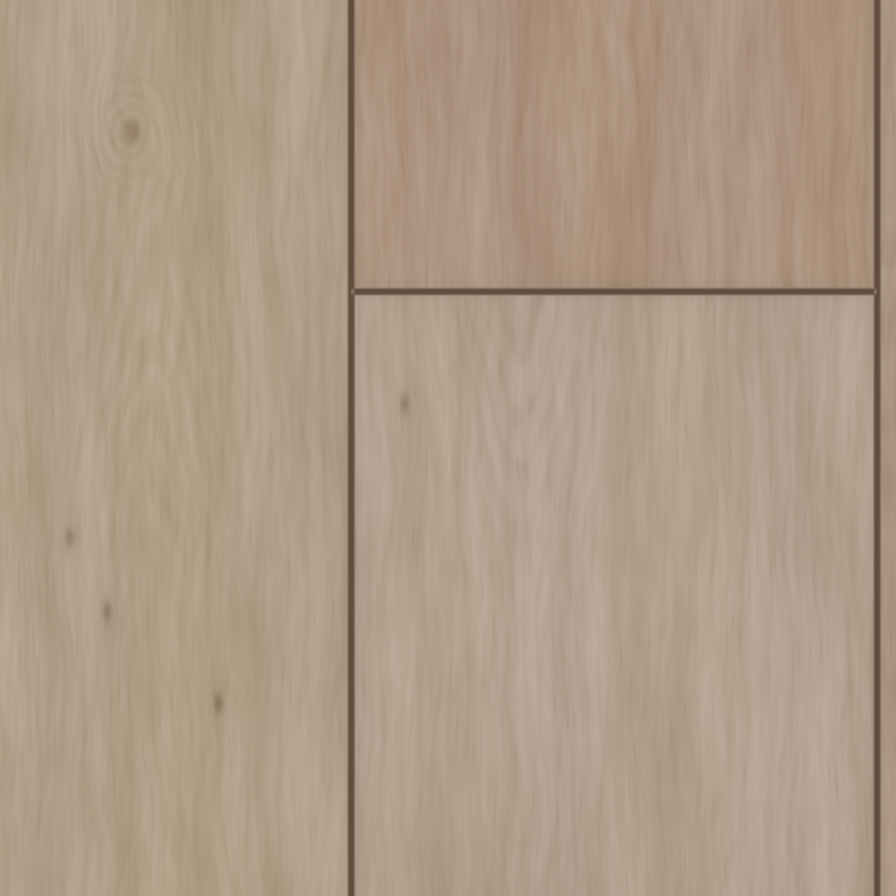
Reproduce this texture procedurally as a WebGL 1 fragment shader.

```glsl
precision highp float;
// Wide upright wood planks with dark bevelled seams and staggered ends.
// Grain is stretched cellular noise and layered sines, bent around one knot,
// with a family of nested arches placed in each plank.
uniform vec2 u_resolution;

vec2 hash2(vec2 p) {
  return fract(sin(vec2(dot(p, vec2(127.1, 311.7)), dot(p, vec2(269.5, 183.3)))) * 43758.55);
}

// Distance to the nearest jittered cell point
float cellular(vec2 p) {
  vec2 cell = floor(p);
  float nearest = 2.0;
  for (int j = -1; j <= 1; j++) {
    for (int i = -1; i <= 1; i++) {
      vec2 c = cell + vec2(float(i), float(j));
      nearest = min(nearest, length(c + hash2(c) - p));
    }
  }
  return nearest;
}

// Slow sideways drift of the fibres
float drift(vec2 p) {
  return sin(p.y * 9.0 + p.x * 17.0) * 0.5
       + sin(p.y * 21.0 - p.x * 31.0 + 1.7) * 0.3
       + sin(p.y * 43.0 + p.x * 57.0 + 4.1) * 0.15;
}

// Grain brightness around zero; local runs across the plank, p over the canvas
float woodGrain(vec2 p, float localX, vec2 plank) {
  vec2 seed = plank * vec2(7.3, 3.9);
  vec2 q = vec2(p.x + 0.006 * drift(p + seed), p.y) + seed;

  float broad = 0.5 - cellular(q * vec2(17.0, 1.8));
  float streak = 0.5 - cellular(q * vec2(58.0, 4.5));
  float fibre = 0.5 - cellular(q * vec2(150.0, 13.0));
  float pores = smoothstep(0.3, 0.05, cellular(q * vec2(95.0, 10.0) + 5.0));

  // Nested arches, pointing up in one column and down in the others
  float side = (localX - 0.32 - 0.2 * plank.y + 0.3 * plank.x) * 0.587;
  float rise = plank.x < -0.5 ? p.y : -p.y;
  float ring = rise + 5.0 * sqrt(side * side + 0.0004) + 0.03 * drift(p * 1.5 + seed);
  float arches = sin(ring * 75.0) + 0.4 * sin(ring * 163.0 + 1.0);
  float window = exp(-side * side * 130.0) * (0.55 + 0.45 * sin(p.y * 8.0 + 3.0 + plank.y * 2.0));

  return 0.055 * broad + 0.045 * streak + 0.03 * fibre
       - 0.016 * pores + 0.011 * arches * window;
}

void main() {
  vec2 uv = gl_FragCoord.xy / u_resolution;
  float pixel = 1.0 / min(u_resolution.x, u_resolution.y);

  // Plank layout: one end seam shows in the middle column
  float across = (uv.x - 0.392) / 0.587;
  float column = floor(across);
  float along = (uv.y - 0.6745 - 0.45 * column * column) / 1.6;
  vec2 plank = vec2(column, floor(along) + 1.0);
  float localX = fract(across);

  // Knot pushes the fibres aside
  vec2 toKnot = uv - vec2(0.147, 0.853);
  float knotDist = length(toKnot * vec2(1.0, 0.75));
  float knotField = exp(-knotDist * knotDist * 420.0);
  vec2 bent = uv;
  bent.x -= toKnot.x * 0.75 * knotField;
  bent.x += 0.35 * toKnot.y * knotField;

  // Plank tones
  vec3 straw = vec3(0.68, 0.61, 0.52);
  vec3 greige = vec3(0.69, 0.62, 0.55);
  vec3 rose = vec3(0.67, 0.57, 0.49);
  vec3 wood = mix(straw, greige, step(-0.5, column));
  wood = mix(wood, rose, step(0.5, plank.y));
  wood = mix(wood, rose, 0.5 * step(0.5, column));

  float grain = woodGrain(bent, localX, plank);
  wood += grain * vec3(0.92, 1.0, 1.12);
  wood += 0.009 * sin(uv.x * 23.0 + plank.y * 2.0 + 0.7 * drift(uv)) * vec3(0.5, 0.7, 1.2);

  // Main knot: soft rings around a dark heart
  wood -= 0.014 * knotField * sin(knotDist * 420.0 + 3.0 * drift(uv * 3.0));
  wood -= vec3(0.09, 0.1, 0.1) * exp(-knotDist * knotDist * 9000.0);

  // Small pin knots, drawn out along the grain
  for (int i = 0; i < 4; i++) {
    float n = float(i);
    vec2 center = vec2(0.078 + 0.0415 * n * n, 0.4 - 0.19 * sin(n * n * 0.45));
    vec2 d = (uv - center) * vec2(1.0, 0.45);
    wood -= vec3(0.11, 0.12, 0.12) * exp(-dot(d, d) * 42000.0);
    wood -= 0.022 * exp(-dot(d, d) * 4500.0);
  }

  // Seams: dark core, soft bevel and faint pale chips where they meet
  vec2 seam = vec2(min(localX, 1.0 - localX) * 0.587,
                   min(fract(along), 1.0 - fract(along)) * 1.6);
  float edge = min(seam.x, seam.y);
  wood *= 1.0 - 0.07 * exp(-edge * 110.0);
  wood = mix(vec3(0.53, 0.46, 0.39), wood, smoothstep(0.003, 0.0045 + pixel, edge));
  wood = mix(vec3(0.38, 0.30, 0.24), wood, smoothstep(0.0016, 0.0032 + pixel, edge));
  float chip = smoothstep(0.0045, 0.001, length(seam - vec2(0.001, 0.0)));
  wood = mix(wood, vec3(0.60, 0.54, 0.48), 0.6 * chip);

  gl_FragColor = vec4(wood, 1.0);
}
```
